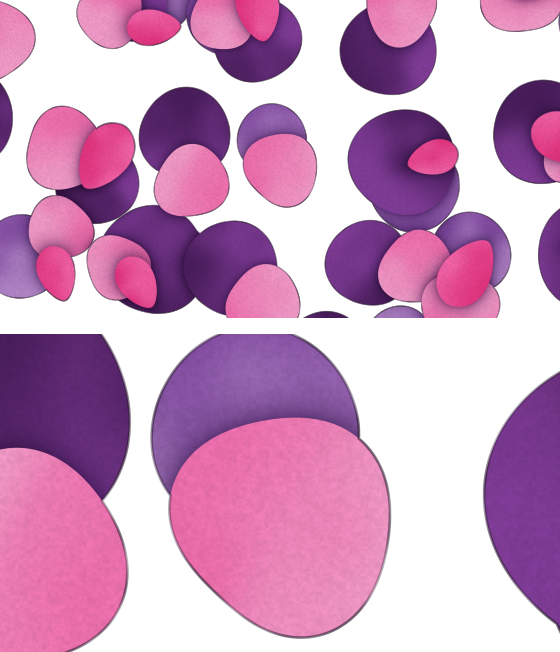
Top, the full canvas; bottom, a detail of the centre.
This background is drawn by a WebGL 1 fragment shader. Its source:

```glsl
precision highp float;

uniform vec2 u_resolution;

const float CELL = 0.36;

float hash(vec2 p, float seed) {
    vec3 q = fract(vec3(p.xyx + seed * 7.31) * vec3(0.1031, 0.1030, 0.0973));
    q += dot(q, q.yzx + 33.33);
    return fract((q.x + q.y) * q.z);
}

float valueNoise(vec2 p, float seed) {
    vec2 i = floor(p);
    vec2 f = fract(p);
    f = f * f * (3.0 - 2.0 * f);
    float low = mix(hash(i, seed), hash(i + vec2(1.0, 0.0), seed), f.x);
    float high = mix(hash(i + vec2(0.0, 1.0), seed), hash(i + 1.0, seed), f.x);
    return mix(low, high, f.y);
}

vec2 heading(float turn) {
    return vec2(cos(turn * 6.2832), sin(turn * 6.2832));
}

// Round pebble with two- and three-fold bulges
float pebble(vec2 p, float radius, float wobble, float phase) {
    float angle = atan(p.y, p.x + 1e-5);
    float bulge = 0.6 * cos(2.0 * angle + phase * 6.2832) + cos(3.0 * angle);
    return length(p) - radius * (1.0 + wobble * bulge);
}

// Lens with softened tips, broader toward one end
float petal(vec2 p, float radius) {
    p.x *= 1.0 + 0.22 * clamp(p.y / radius, -1.5, 1.5);
    float side = sqrt(p.x * p.x + 0.0625 * radius * radius);
    return length(vec2(side + 0.667 * radius, p.y)) - 1.417 * radius;
}

// One family of cutouts, at most one per grid cell
void addLayer(inout vec4 ink, inout float outline, vec2 p, float px, float seed,
              float chance, float baseRadius, float spread, float wobble,
              float pointed, vec3 light, vec3 dark) {
    vec2 home = floor(p / CELL);
    for (int j = -1; j <= 1; j++) {
        for (int i = -1; i <= 1; i++) {
            vec2 cell = home + vec2(float(i), float(j));
            float rank = fract(dot(cell, vec2(0.7549, 0.5698)) + seed * 0.37);
            if (rank > chance) continue;

            // Cluster centre, then this cutout's own displacement
            vec2 jitter = vec2(hash(cell, 11.0), hash(cell, 12.0)) - 0.5;
            float stagger = 0.5 * mod(cell.y, 2.0) - 0.25;
            vec2 centre = (cell + 0.5 + 0.4 * jitter + vec2(stagger, 0.0)) * CELL;
            centre += spread * heading(hash(cell, seed + 20.0));

            float radius = baseRadius * mix(0.74, 1.18, hash(cell, seed + 30.0));
            vec2 axis = heading(hash(cell, seed + 40.0));
            vec2 q = p - centre;
            q = vec2(dot(q, axis), dot(q, vec2(-axis.y, axis.x)));
            float d = pointed > 0.5 ? petal(q, radius)
                    : pebble(q, radius, wobble, hash(cell, seed + 50.0));

            // Soft shadow falls only on the cutouts below
            float shadow = 0.75 * exp(-max(d, 0.0) / 0.016);
            ink.rgb *= mix(vec3(1.0), vec3(0.52, 0.40, 0.58), shadow);

            // Shading sweep with gentle folds
            float fold = valueNoise(q / radius * 1.6 + cell * 5.0, seed) - 0.5;
            float shade = 0.45 + 0.42 * q.x / radius + 0.5 * fold;
            vec3 tone = mix(light, dark, smoothstep(0.0, 1.0, shade));
            float cover = 1.0 - smoothstep(-px, px, d);
            ink = mix(ink, vec4(tone, 1.0), cover);
            outline = min(outline, d);
        }
    }
}

void main() {
    float px = 0.7 / u_resolution.y;
    vec2 p = gl_FragCoord.xy / u_resolution.y;
    vec4 ink = vec4(0.0);
    float outline = 1.0;

    // Lilac discs, purple discs, pale pebbles, vivid petals
    addLayer(ink, outline, p, px, 1.0, 0.50, 0.128, 0.090, 0.015, 0.0,
             vec3(0.68, 0.51, 0.76), vec3(0.50, 0.29, 0.62));
    addLayer(ink, outline, p, px, 2.0, 0.68, 0.146, 0.050, 0.025, 0.0,
             vec3(0.49, 0.23, 0.58), vec3(0.28, 0.11, 0.35));
    addLayer(ink, outline, p, px, 3.0, 0.88, 0.110, 0.105, 0.060, 0.0,
             vec3(0.92, 0.59, 0.76), vec3(0.91, 0.42, 0.66));
    addLayer(ink, outline, p, px, 4.0, 0.55, 0.096, 0.045, 0.0, 1.0,
             vec3(0.92, 0.37, 0.63), vec3(0.86, 0.19, 0.48));

    // Paper grain
    float grain = valueNoise(p * 210.0, 5.0) + valueNoise(p * 420.0, 6.0) - 1.0;
    ink.rgb *= 1.0 + 0.055 * grain;

    // Thin uneven dark rim against the white ground
    float rim = 1.0 - smoothstep(0.0006, 0.0014 + px, abs(outline));
    rim *= 0.3 + 0.4 * valueNoise(p * 35.0, 7.0);
    vec3 color = ink.rgb + vec3(1.0 - ink.a);
    gl_FragColor = vec4(mix(color, vec3(0.16, 0.10, 0.18), rim), 1.0);
}
```
